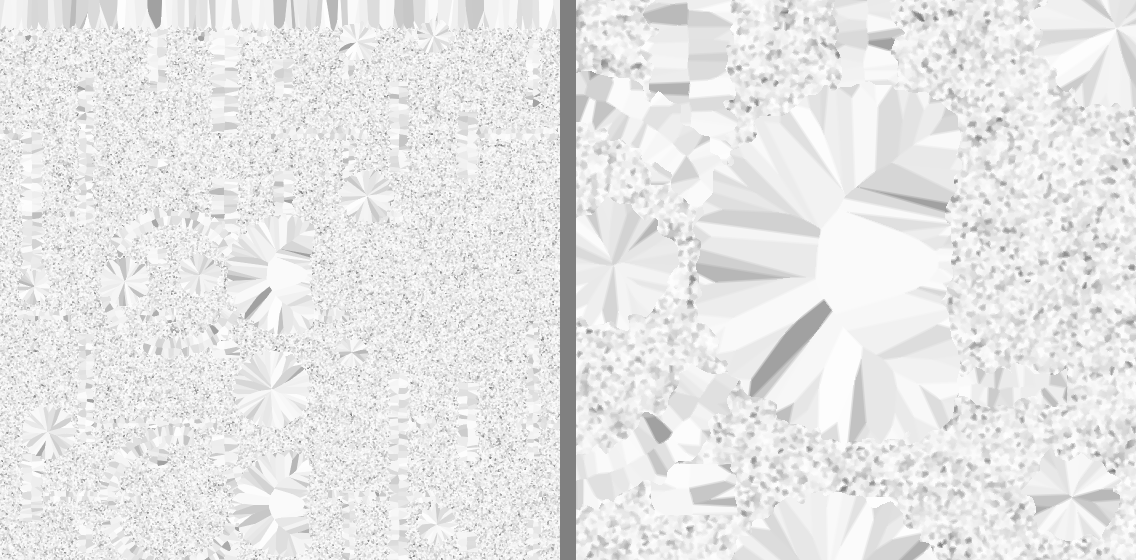
Left: the whole. Right: its middle third, enlarged.
Reproduce this pattern procedurally as a three.js fragment shader.

```glsl
// Pale grey grain of tiny cells, broken by radial shard fans, rings and streaked bands.
#define GRAIN 350.0     // grain cells across the canvas
#define SITE_STEP 0.0042 // spacing of shard sites along an edge
#define SOFT 0.0009     // width of smoothed cell edges
#define SHADE 0.085     // depth of the grey tones
#define RAGGED 0.010    // roughness of region outlines
#define SCATTER 7.0     // grid for small fans
#define COLUMNS 9.0     // grid for vertical bands
#define ROWS 6.0        // grid for horizontal bands
#define TOP_EDGE 0.948  // start of the tall shards at the top
#define TAU 6.2831853

varying vec2 vUv;

// Nearest two sites found so far: position, tone, squared distance
vec2 siteA, siteB;
float toneA, toneB, distA, distB;

float hash(vec2 p) {
  vec3 q = fract(vec3(p.xyx) * 0.1031);
  q += dot(q, q.yzx + 33.33);
  return fract((q.x + q.y) * q.z);
}

vec2 hash2(vec2 p) {
  return vec2(hash(p + 17.3), hash(p + 71.9));
}

float gradientAt(vec2 cell, vec2 offset) {
  float a = TAU * hash(cell + 5.7);
  return dot(vec2(cos(a), sin(a)), offset);
}

float gradientNoise(vec2 p) {
  vec2 i = floor(p), f = fract(p);
  vec2 u = f * f * f * (f * (f * 6.0 - 15.0) + 10.0);
  vec2 e = vec2(1.0, 0.0);
  return mix(mix(gradientAt(i, f), gradientAt(i + e, f - e), u.x),
             mix(gradientAt(i + e.yx, f - e.yx), gradientAt(i + 1.0, f - 1.0), u.x), u.y);
}

// Mostly near white, with a thin tail of darker greys
float greyTone(float h) {
  return 0.995 - SHADE * pow(-log(max(h, 0.004)), 0.85);
}

void addSite(vec2 p, vec2 site, float tone) {
  float d = dot(p - site, p - site);
  if (d < distA) {
    siteB = siteA; toneB = toneA; distB = distA;
    siteA = site; toneA = tone; distA = d;
  } else if (d < distB) {
    siteB = site; toneB = tone; distB = d;
  }
}

void grain(vec2 p) {
  vec2 cell = floor(p * GRAIN);
  float clump = 1.1 + 0.8 * gradientNoise(p * 60.0);
  for (int y = -1; y <= 1; y++)
    for (int x = -1; x <= 1; x++) {
      vec2 c = cell + vec2(x, y);
      float tone = 1.0 - (1.0 - greyTone(hash(c + 3.1))) * clump;
      addSite(p, (c + hash2(c)) / GRAIN, tone);
    }
}

// Streaks reaching in from both edges of a band; p is (along, across)
void band(vec2 p, float halfWidth, float seed) {
  float base = floor(p.x / SITE_STEP);
  for (int i = -13; i <= 13; i++)
    for (int s = -1; s <= 1; s += 2) {
      vec2 id = vec2(base + float(i) + 400.0, seed * 13.0 + float(s) + 40.0);
      vec2 h = hash2(id);
      float reach = halfWidth + 0.007 * (h.y - 0.5);
      addSite(p, vec2((base + float(i) + h.x) * SITE_STEP, float(s) * reach), greyTone(hash(id)));
    }
}

// Outline of a fan, pushed in on the right by bite
float fanRadius(float angle, float radius, float bite) {
  return radius * (1.0 - bite * (1.0 - smoothstep(0.5, 1.2, abs(angle))));
}

// Wedges running inward from sites on the outline
bool fan(vec2 p, float radius, float bite, float seed, float rough) {
  if (length(p) + rough > fanRadius(atan(p.y, p.x), radius, bite)) return false;
  float count = floor(radius * 1000.0);
  for (int i = 0; i < 120; i++) {
    if (float(i) >= count) break;
    vec2 id = vec2(float(i), seed * 9.0 + 60.0);
    vec2 h = hash2(id);
    float a = TAU * ((float(i) + h.x) / count - 0.5);
    float r = fanRadius(a, radius, bite) * (1.0 - 0.07 * h.y);
    addSite(p, r * vec2(cos(a), sin(a)), greyTone(hash(id)));
  }
  if (bite > 0.0) addSite(p, vec2(0.3 * radius, 0.0), 0.98);
  return true;
}

bool shards(vec2 p) {
  float rough = RAGGED * gradientNoise(p * 95.0);
  // Column of large fans
  for (int i = 0; i < 3; i++) {
    bool whole = i == 1;
    vec2 c = vec2(whole ? 0.485 : 0.51, 0.51 - 0.205 * float(i));
    if (fan(p - c, whole ? 0.068 : 0.106 - 0.006 * float(i), whole ? 0.0 : 0.55, float(i), rough)) return true;
  }
  // Scattered small fans
  vec2 cell = floor(p * SCATTER);
  vec2 h = hash2(cell + 8.0);
  float size = 0.025 + 0.025 * h.x;
  if (hash(cell + 2.0) < 0.34 &&
      fan(p - (cell + 0.38 + 0.24 * h) / SCATTER, size, 0.0, 10.0 + cell.x + 7.0 * cell.y, rough)) return true;
  // Tall shards along the top
  if (p.y + rough > TOP_EDGE) {
    band(vec2(p.x, p.y - 1.02), 1.02 - TOP_EDGE, 3.0);
    return true;
  }
  // Broken rings around discs of grain
  for (int i = 0; i < 2; i++) {
    vec2 q = p - vec2(0.31, 0.495 - 0.39 * float(i));
    float across = length(q) - 0.118;
    if (abs(across) + rough < 0.016 && gradientNoise(p * 9.0 + 4.0) > -0.12) {
      band(vec2(atan(q.y, q.x) * 0.118, across), 0.016, 5.0 + float(i));
      return true;
    }
  }
  // Vertical bands of level streaks
  float column = floor(p.x * COLUMNS);
  float x = p.x - (column + 0.35 + 0.3 * hash(vec2(column, 4.0))) / COLUMNS;
  float wide = 0.008 + 0.016 * hash(vec2(column, 9.0));
  if (abs(x) + rough < wide && gradientNoise(vec2(column * 7.37 + 0.4, p.y * 6.0)) > 0.06) {
    band(vec2(p.y, x), wide, 20.0 + column);
    return true;
  }
  // Horizontal bands of upright streaks
  float row = floor(p.y * ROWS);
  float y = p.y - (row + 0.3 + 0.4 * hash(vec2(row, 6.0))) / ROWS;
  if (abs(y) + rough < 0.009 && gradientNoise(vec2(p.x * 6.0, row * 5.31 + 0.4)) > 0.1) {
    band(vec2(p.x, y), 0.009, 40.0 + row);
    return true;
  }
  return false;
}

void main() {
  distA = distB = 1e3;
  siteA = siteB = vec2(9.0);
  toneA = toneB = 1.0;
  if (!shards(vUv)) grain(vUv);
  // Blend the two nearest cells across their shared edge
  float edge = (distB - distA) / (2.0 * max(length(siteB - siteA), 1e-5));
  float tone = mix(toneB, toneA, 0.5 + 0.5 * smoothstep(0.0, SOFT, edge));
  gl_FragColor = vec4(vec3(clamp(tone, 0.0, 1.0)), 1.0);
}
```
